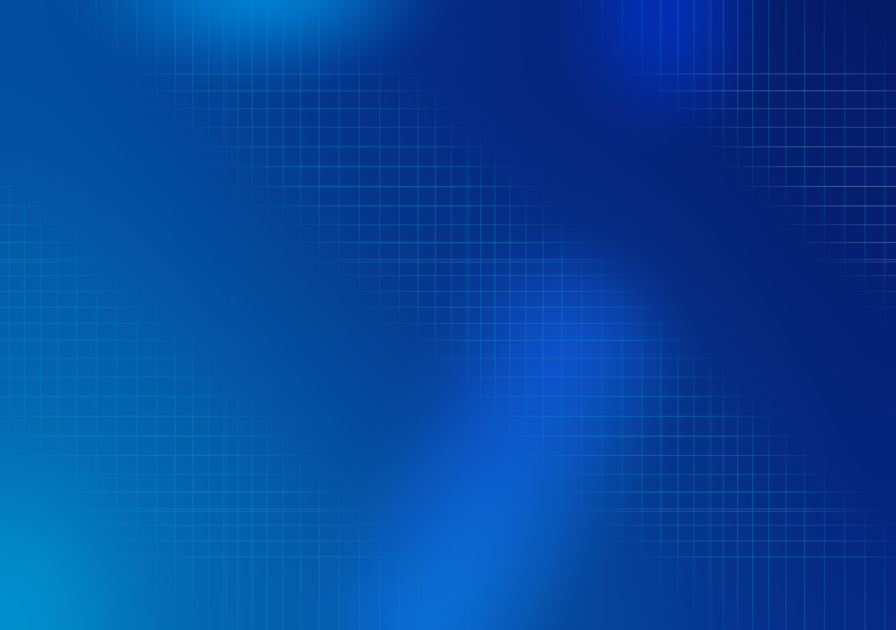
Write a Shadertoy shader that draws this background.

```glsl
float hash(float n) {
    return fract(sin(n * 12.9898) * 43758.5453);
}

// Soft elliptical spot, 1 at its centre and 0 at its rim
float spot(vec2 uv, vec2 centre, vec2 radius) {
    return 1.0 - smoothstep(0.0, 1.0, length((uv - centre) / radius));
}

float segmentDistance(vec2 p, vec2 a, vec2 b) {
    vec2 ab = b - a;
    return length(p - a - ab * clamp(dot(p - a, ab) / dot(ab, ab), 0.0, 1.0));
}

// Thin line whose width and distance are in canvas heights
float thinLine(float dist, float width) {
    float pixel = 1.0 / iResolution.y;
    return min(width / pixel, 1.0) * (1.0 - smoothstep(0.0, max(width, pixel), abs(dist)));
}

// Unevenly spaced lines that repeat every 14 cells
float lineSet(float pos, float pitch, float mean, float sway, float crest, float seed) {
    float cell = floor(pos / pitch);
    float ink = 0.0;
    for (int k = -1; k <= 1; k++) {
        float id = cell + float(k);
        float slot = mod(id, 14.0);
        float shift = mean + sway * cos(6.28319 * (slot - crest) / 14.0);
        float dist = pos - (id + shift) * pitch;
        float strength = mix(0.55, 1.0, hash(slot + seed));
        ink = max(ink, strength * thinLine(dist, 0.0019));
        // One line of each repeat is doubled
        if (slot == 10.0) ink = max(ink, strength * thinLine(dist - 0.004, 0.0019));
    }
    return ink;
}

void mainImage(out vec4 fragColor, in vec2 fragCoord) {
    vec2 uv = fragCoord / iResolution.xy;
    float aspect = iResolution.x / iResolution.y;
    float down = 1.0 - uv.y;

    // Base gradient: teal blue on the left to navy on the right
    vec3 left = mix(vec3(0.01, 0.46, 0.72), vec3(0.01, 0.30, 0.62), smoothstep(0.0, 1.0, uv.y));
    vec3 middle = mix(vec3(0.02, 0.29, 0.62), vec3(0.02, 0.15, 0.50), smoothstep(0.0, 0.9, uv.y));
    vec3 right = mix(vec3(0.02, 0.16, 0.52), vec3(0.02, 0.10, 0.40), uv.y);
    vec3 color = mix(left, middle, smoothstep(0.0, 0.62, uv.x));
    color = mix(color, right, smoothstep(0.55, 1.0, uv.x));

    // Glows on the border
    color = mix(color, vec3(0.0, 0.58, 0.82), 0.85 * spot(uv, vec2(0.0), vec2(0.2, 0.36)));
    color = mix(color, vec3(0.0, 0.51, 0.83), spot(uv, vec2(0.29, 1.03), vec2(0.24, 0.2)));
    color = mix(color, vec3(0.01, 0.18, 0.70), spot(uv, vec2(0.74, 0.98), vec2(0.14, 0.25)));

    // Slanted beam rising from the lower edge
    vec2 p = vec2(uv.x * 1.42, uv.y);
    float beam = 1.0 - smoothstep(0.0, 0.24, segmentDistance(p, vec2(0.68, 0.02), vec2(0.89, 0.43)));
    vec3 beamColor = mix(vec3(0.04, 0.42, 0.82), vec3(0.05, 0.31, 0.78), smoothstep(0.0, 0.5, uv.y));
    color = mix(color, beamColor, beam);

    // Fine grid, fading in and out along diagonal bands
    float band = cos(6.28319 * (1.766 * uv.x - 1.303 * down - 0.379));
    float fade = smoothstep(-0.6, 0.9, band);
    float columns = lineSet((uv.x - 0.319) * aspect, 0.01935 * aspect, 0.235, 0.4, 7.5, 3.0);
    float rows = lineSet(down - 0.1185, 0.0283, 0.16, 0.26, 8.5, 31.0);
    rows *= smoothstep(0.1, 0.12, down) * (1.0 - smoothstep(0.88, 0.9, down));
    float pale = smoothstep(0.6, 0.95, uv.x) * smoothstep(0.4, 0.7, uv.y);
    vec3 rowColor = mix(vec3(0.03, 0.58, 0.78), vec3(0.55, 0.62, 0.80), pale);
    color = mix(color, vec3(0.03, 0.56, 0.78), 0.36 * columns * fade);
    color = mix(color, rowColor, 0.42 * rows * fade);

    fragColor = vec4(color, 1.0);
}
```
